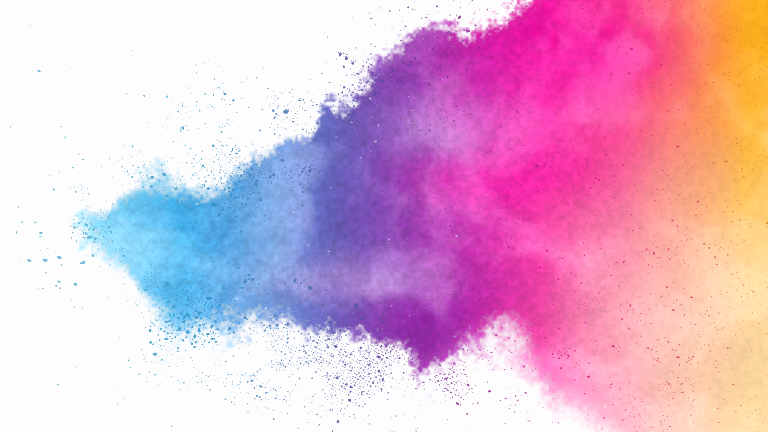
Reproduce this background procedurally as a Shadertoy shader.

```glsl
#define PAPER vec3(0.995, 0.993, 0.997)
#define CREAM vec3(1.0, 0.92, 0.83)
#define LILAC vec3(0.76, 0.62, 0.87)
#define MAGENTA vec3(0.94, 0.0, 0.60)
#define PLUM vec3(0.58, 0.13, 0.65)
#define EDGE_ROUGHNESS 0.15
#define COLOR_DRIFT 0.14
#define GRAIN 0.10

// Powder hues along x; w holds the position of each stop
const vec4 STOPS[10] = vec4[10](
    vec4(0.44, 0.82, 0.97, 0.22), vec4(0.22, 0.67, 0.91, 0.42),
    vec4(0.36, 0.56, 0.83, 0.61), vec4(0.42, 0.37, 0.74, 0.78),
    vec4(0.57, 0.24, 0.69, 0.95), vec4(0.79, 0.15, 0.67, 1.12),
    vec4(0.96, 0.08, 0.62, 1.27), vec4(0.98, 0.22, 0.55, 1.45),
    vec4(0.99, 0.48, 0.38, 1.60), vec4(1.0, 0.69, 0.12, 1.75));

float hash(vec2 p) {
    vec3 q = fract(vec3(p.xyx) * 0.1031);
    q += dot(q, q.yzx + 33.33);
    return fract((q.x + q.y) * q.z);
}

float noise(vec2 p) {
    vec2 i = floor(p), f = fract(p);
    f = f * f * (3.0 - 2.0 * f);
    return mix(mix(hash(i), hash(i + vec2(1, 0)), f.x),
               mix(hash(i + vec2(0, 1)), hash(i + vec2(1, 1)), f.x), f.y);
}

float fbm(vec2 p) {
    float sum = 0.0, amp = 0.52;
    for (int i = 0; i < 6; i++) {
        sum += amp * noise(p);
        p = mat2(1.6, 1.2, -1.2, 1.6) * p + 7.3;
        amp *= 0.5;
    }
    return sum;
}

float blob(vec2 p, vec2 center, vec2 size) {
    vec2 d = (p - center) / size;
    return exp(-dot(d, d));
}

float bump(float x, float center, float width) {
    float d = (x - center) / width;
    return exp(-d * d);
}

vec3 hue(float x) {
    vec3 color = STOPS[0].rgb;
    for (int i = 1; i < 10; i++) {
        float t = (x - STOPS[i - 1].w) / (STOPS[i].w - STOPS[i - 1].w);
        color = mix(color, STOPS[i].rgb, clamp(t, 0.0, 1.0));
    }
    return color;
}

// Approximate depth inside the cloud, negative outside
float cloudDepth(vec2 p) {
    float x = p.x;
    float top = 0.48 + 0.11 * smoothstep(0.2, 0.32, x) - 0.03 * bump(x, 0.48, 0.06)
        + 0.06 * smoothstep(0.5, 0.68, x) + 0.12 * smoothstep(0.70, 0.76, x)
        + 0.16 * smoothstep(0.76, 1.02, x) + 0.16 * smoothstep(1.06, 1.4, x);
    float bottom = 0.46 - 0.19 * smoothstep(0.2, 0.42, x) - 0.07 * smoothstep(0.6, 0.88, x)
        - 0.06 * bump(x, 0.98, 0.06) + 0.03 * bump(x, 1.16, 0.07)
        - 0.10 * smoothstep(1.19, 1.29, x) - 0.20 * smoothstep(1.3, 1.58, x);
    return min(min(top - p.y, p.y - bottom), x - 0.22);
}

// One irregular fragment per cell, kept with the given probability
float specks(vec2 p, float scale, float density) {
    vec2 g = mat2(0.86, 0.5, -0.5, 0.86) * p * scale + 50.0, id = floor(g);
    float a = hash(id), b = hash(id + 17.0), c = hash(id + 41.0);
    vec2 o = fract(g) - 0.32 - 0.36 * vec2(a, b);
    o = mat2(cos(6.3 * c), sin(6.3 * c), -sin(6.3 * c), cos(6.3 * c)) * o;
    float dist = length(o * vec2(1.0, 1.0 + a)) + 0.2 * (noise(g * 4.0) - 0.5);
    float radius = 0.10 + 0.2 * c * c, blur = 0.6 * scale / iResolution.y;
    return step(hash(id + 73.0), density) * (1.0 - smoothstep(radius - blur, radius + blur, dist));
}

void mainImage(out vec4 fragColor, in vec2 fragCoord) {
    vec2 p = fragCoord / iResolution.y;
    p.x *= 1.77778 * iResolution.y / iResolution.x;
    float broad = fbm(p * 3.2 + 4.0);
    float billow = fbm(p * 6.5 + 1.8 * broad);
    float grit = noise(p * 150.0) + noise(p * 75.0 + 9.0) - 1.0;
    float depth = cloudDepth(p);

    // Powder hues, pale veils and saturated streaks
    vec2 w = p + vec2(COLOR_DRIFT * (broad - 0.5), 0.10 * (billow - 0.5));
    vec3 powder = hue(w.x);
    float pale = smoothstep(1.05, 1.6, w.x) * (1.0 - smoothstep(0.2, 0.9, w.y));
    powder = mix(powder, CREAM, 0.7 * pale);
    powder = mix(powder, LILAC, 0.6 * blob(w, vec2(0.82, 0.35), vec2(0.20, 0.05)));
    powder = mix(powder, LILAC, 0.4 * blob(w, vec2(1.0, 0.70), vec2(0.14, 0.06)));
    powder = mix(powder, PLUM, 0.7 * blob(w, vec2(0.97, 0.25), vec2(0.14, 0.09)));
    powder = mix(powder, MAGENTA, 0.6 * blob(w, vec2(1.18, 0.59), vec2(0.18, 0.06)));
    powder = mix(powder, MAGENTA, 0.7 * blob(w, vec2(1.34, 0.88), vec2(0.20, 0.09)));
    powder = mix(powder, PAPER, 0.22 * smoothstep(0.42, 0.78, billow));
    float shade = 0.25 * (billow - 0.5) + GRAIN * grit;
    powder *= 1.0 + shade * mix(1.0, 0.4, smoothstep(1.2, 1.6, p.x));

    // Cloud body with granular rims, softer along the pink underside
    float underside = smoothstep(1.02, 1.2, p.x) * (1.0 - smoothstep(0.2, 0.4, p.y));
    float soft = mix(0.024, 0.075, max(underside, 0.5 * bump(p.x, 0.38, 0.2)));
    float ragged = depth + EDGE_ROUGHNESS * (billow - 0.5) + 0.028 * grit
        + 0.05 * (fbm(p * 24.0) - 0.5);
    float cover = smoothstep(-soft, soft, ragged) * mix(0.85, 1.0, smoothstep(0.25, 0.5, p.x));
    vec3 color = mix(PAPER, powder, cover);

    // Clustered debris around the rims and the left tip
    float cluster = 0.25 + 1.5 * smoothstep(0.4, 0.75, noise(p * 17.0 + 2.0));
    float outside = max(-depth, 0.0);
    float rim = exp(-outside / 0.04) * (1.0 - smoothstep(0.02, 0.14, depth));
    float left = 1.0 - smoothstep(0.8, 1.25, p.x);
    float chunks = 0.30 * rim * left + 0.75 * blob(p, vec2(0.44, 0.23), vec2(0.09, 0.05))
        + 0.35 * blob(p, vec2(0.16, 0.47), vec2(0.07, 0.11))
        + 0.5 * blob(p, vec2(0.89, 0.86), vec2(0.12, 0.04));
    float dust = 0.35 * rim * (0.3 + 0.7 * left)
        + 0.45 * blob(p, vec2(0.88, 0.15), vec2(0.34, 0.08))
        + 0.2 * blob(p, vec2(0.58, 0.70), vec2(0.14, 0.10))
        + 0.07 * smoothstep(0.0, 0.1, depth);
    chunks *= cluster;
    dust *= cluster;
    vec3 debris = hue(p.x - 0.06) * 0.85;
    color = mix(color, debris, 0.85 * specks(p, 52.0, chunks * 0.7));
    color = mix(color, debris, 0.85 * specks(p + 3.1, 78.0, chunks * 0.6 + dust * 0.3));
    color = mix(color, debris, 0.75 * specks(p + 5.7, 120.0, dust));
    color = mix(color, debris, 0.6 * specks(p + 7.4, 160.0, dust));
    color = mix(color, PAPER, 0.5 * specks(p + 9.2, 85.0, 0.02 * cover * left));
    fragColor = vec4(clamp(color, 0.0, 1.0), 1.0);
}
```
